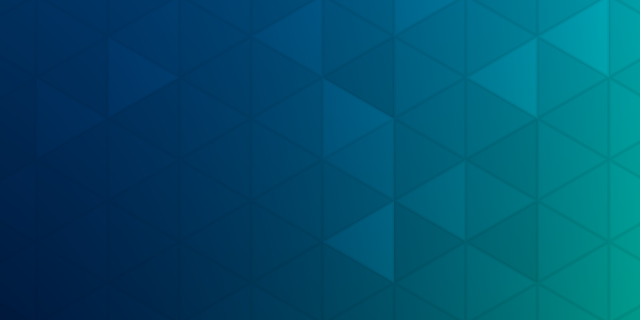
Reproduce this background procedurally as a Shadertoy shader.

```glsl
// Navy to teal gradient over a faint mosaic of triangular facets.

// Sine-free hash of a facet position, 0 to 1
float hash(vec2 p) {
    vec3 q = fract(p.xyx * vec3(0.1031, 0.1030, 0.0973));
    q += dot(q, q.yzx + 33.33);
    return fract((q.x + q.y) * q.z);
}

// 1 on the single facet whose centre is at place, 0 elsewhere
float lit(vec2 centre, vec2 place) {
    return step(distance(centre, place), 0.25);
}

// Smooth base colour; uv runs from 0 to 1 on both axes
vec3 gradient(vec2 uv) {
    vec3 low = vec3(0.0, 0.10, 0.24) + uv.x * vec3(0.0, 0.14, 0.20);
    vec3 high = vec3(0.0, 0.185, 0.36) + uv.x * vec3(0.0, 0.08, 0.20);
    return mix(low, high, uv.y) + uv.x * uv.x * vec3(0.0, 0.36, 0.10);
}

// Relative brightness of a facet, by its centre in lattice units
float facetTone(vec2 centre) {
    float tone = 0.04 * (hash(centre * 6.0 + 71.0) - 0.5);

    // Bright facets down the middle column
    tone += 0.12 * lit(centre, vec2(0.333, 0.5));
    tone += 0.09 * lit(centre, vec2(0.667, 1.0));
    tone += 0.16 * lit(centre, vec2(0.667, 2.0));

    // Bright facets toward the upper right and lower centre
    tone += 0.08 * lit(centre, vec2(2.667, 0.0));
    tone += 0.07 * lit(centre, vec2(3.667, -0.5));
    tone += 0.07 * lit(centre, vec2(1.333, -1.0));
    tone += 0.05 * lit(centre, vec2(1.667, 1.5));

    // Gentle lights on the left
    tone += 0.08 * lit(centre, vec2(-2.667, 0.0));
    tone += 0.05 * lit(centre, vec2(-3.667, 0.5));
    tone += 0.04 * lit(centre, vec2(-0.333, -0.5));

    // Shaded facets on the right, one above the other
    float row = clamp(round(centre.y), 1.0, 2.0);
    tone -= 0.05 * lit(centre, vec2(2.667, row));
    tone -= 0.04 * lit(centre, vec2(1.333, 2.0));
    tone -= 0.04 * lit(centre, vec2(0.667, 0.0));
    return tone;
}

vec3 mosaic(vec2 fragCoord) {
    vec2 p = fragCoord / iResolution.y;

    // Lattice: x counts columns, y counts triangle sides downward
    vec2 g = vec2(p.x - 1.008, 0.758 - p.y) / vec2(0.2237, 0.2568);
    vec3 axes = vec3(g.x, g.y - 0.5 * g.x, g.y + 0.5 * g.x);
    vec3 cell = floor(axes);

    // Facets point right or left; find the centre of this one
    float pointsLeft = cell.z - cell.x - cell.y;
    vec2 centre = vec2(cell.x + (1.0 + pointsLeft) / 3.0,
                       (cell.y + cell.z + 1.0) * 0.5);

    vec3 color = gradient(fragCoord / iResolution.xy);
    color *= 1.0 + facetTone(centre) * (1.0 + 0.3 * (g.x - centre.x));

    // Thin dark seams along the three lattice directions, fainter at left
    vec3 toSeam = 0.2237 * abs(axes - round(axes));
    float seam = min(toSeam.x, min(toSeam.y, toSeam.z));
    float depth = 0.04 + 0.015 * p.x;
    return color * (1.0 - depth * smoothstep(0.008, 0.002, seam));
}

void mainImage(out vec4 fragColor, in vec2 fragCoord) {
    // Four samples smooth the facet edges
    vec3 color = vec3(0.0);
    for (int i = 0; i < 4; i++) {
        vec2 offset = vec2(i % 2, i / 2) * 0.5 - 0.25;
        color += 0.25 * mosaic(fragCoord + offset);
    }
    fragColor = vec4(color, 1.0);
}
```
